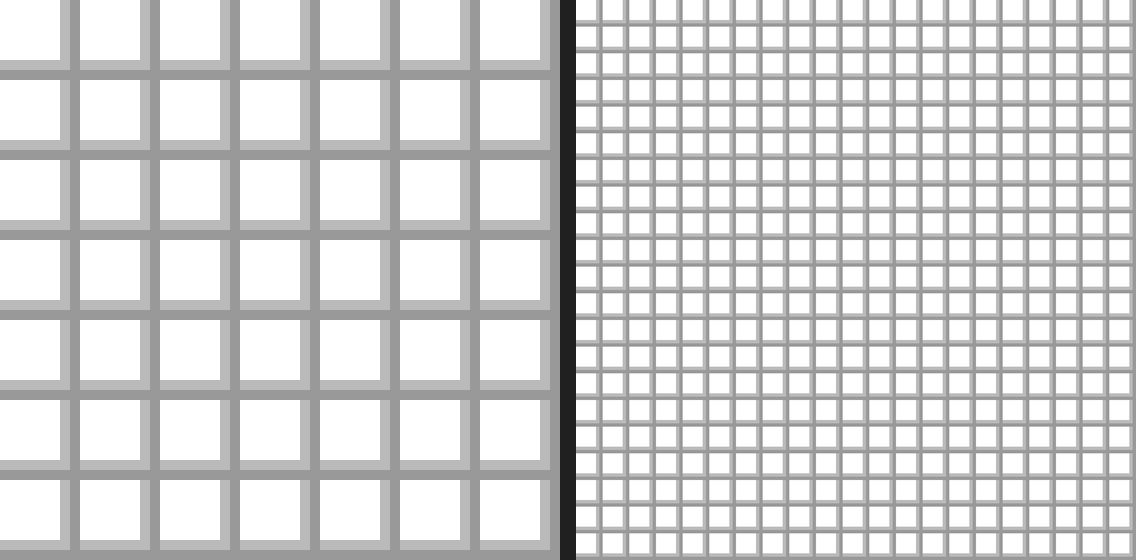
Left, the tile; right, the same tile 3 across and 3 down.
This pattern is drawn by a three.js fragment shader. Its source:

```glsl
// Seven by seven white square tiles with a light right and lower edge on a grey grid.
varying vec2 vUv;

// Coverage of a square of the given width, anchored at each cell's upper left corner.
float tileSquare(vec2 cell, float width, vec2 pixel) {
  vec2 fromCentre = abs(fract(cell - 0.5 * width + 0.5) - 0.5);
  vec2 cover = clamp((0.5 * width - fromCentre) / pixel + 0.5, 0.0, 1.0);
  return cover.x * cover.y;
}

void main() {
  // Cells counted rightwards and downwards from the upper left
  vec2 cell = 7.0 * vec2(vUv.x, 1.0 - vUv.y);
  vec2 pixel = max(fwidth(cell), vec2(1e-5));

  float rim = tileSquare(cell, 0.875, pixel);
  float face = tileSquare(cell, 0.75, pixel);

  // Grid, rim and face; additive steps keep the shared edges clean
  float gridGrey = 0.6;
  float rimGrey = 0.73;
  float grey = gridGrey + (rimGrey - gridGrey) * rim + (1.0 - rimGrey) * face;

  gl_FragColor = vec4(vec3(grey), 1.0);
}
```
